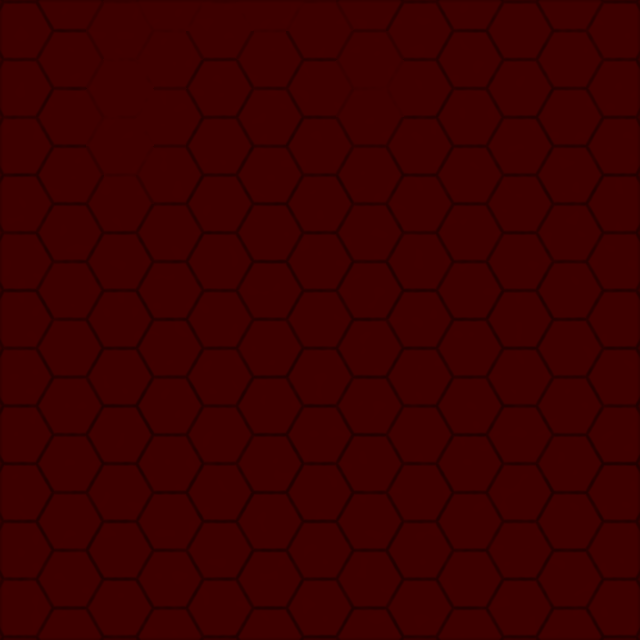
Write a WebGL 2 fragment shader that draws this pattern.

```glsl
#version 300 es
precision highp float;
// Dark red honeycomb of flat-topped hexagons with soft seams, worn away near the upper left.

uniform vec2 u_resolution;
out vec4 fragColor;

const float PITCH = 0.0902;              // height of one hexagon
const vec2 FIRST_CENTRE = vec2(0.0312, 0.0500);
const float COLUMN_STEP = 0.8660254;     // column spacing in hexagon heights
const float SEAM_CORE = 0.0004;
const float SEAM_EDGE = 0.0050;

const vec3 CELL_COLOUR = vec3(0.240, 0.0, 0.0);
const vec3 SEAM_COLOUR = vec3(0.135, 0.0, 0.0);

float hash(vec2 p) {
    vec3 h = fract(vec3(p.xyx) * 0.1031);
    h += dot(h, h.yzx + 33.33);
    return fract((h.x + h.y) * h.z);
}

vec2 gradient(vec2 cell) {
    float angle = 6.28318 * hash(cell + 57.0);
    return vec2(cos(angle), sin(angle));
}

float gradientNoise(vec2 p) {
    vec2 i = floor(p);
    vec2 f = p - i;
    vec2 u = f * f * f * (f * (f * 6.0 - 15.0) + 10.0);
    vec2 e = vec2(1.0, 0.0);
    float low = mix(dot(gradient(i), f), dot(gradient(i + e), f - e), u.x);
    float high = mix(dot(gradient(i + e.yx), f - e.yx),
                     dot(gradient(i + 1.0), f - 1.0), u.x);
    return mix(low, high, u.y);
}

// Offset from the nearest hexagon centre, in hexagon heights.
vec2 hexOffset(vec2 q) {
    vec2 period = vec2(2.0 * COLUMN_STEP, 1.0);
    vec2 evenColumn = q - period * round(q / period);
    vec2 shifted = q - 0.5 * period;
    vec2 oddColumn = shifted - period * round(shifted / period);
    return dot(evenColumn, evenColumn) < dot(oddColumn, oddColumn) ? evenColumn : oddColumn;
}

// x: distance to the nearest side; yz: midpoint of that side from the centre.
vec3 nearestSide(vec2 p) {
    vec2 a = abs(p);
    float slanted = a.x * COLUMN_STEP + a.y * 0.5;
    vec2 middle = a.y > slanted ? vec2(0.0, 0.5) : vec2(0.5 * COLUMN_STEP, 0.25);
    vec2 direction = vec2(p.x < 0.0 ? -1.0 : 1.0, p.y < 0.0 ? -1.0 : 1.0);
    return vec3(0.5 - max(a.y, slanted), middle * direction);
}

float patchOfWear(vec2 p, vec2 centre, vec2 radius) {
    return 1.0 - smoothstep(0.45, 1.25, length((p - centre) / radius));
}

// Amount of seam lost at a point: three overlapping worn patches.
float wearAt(vec2 p) {
    float wear = patchOfWear(p, vec2(0.35, 0.99), vec2(0.24, 0.065));
    wear = max(wear, patchOfWear(p, vec2(0.20, 0.84), vec2(0.075, 0.17)));
    return max(wear, 0.85 * patchOfWear(p, vec2(0.58, 0.87), vec2(0.07, 0.09)));
}

float seamStrength(vec2 p, vec2 sideMiddle) {
    vec2 sideId = round(sideMiddle / vec2(0.5 * COLUMN_STEP, 0.25));
    float variation = hash(sideId + 101.0);
    float blotch = gradientNoise(p * 75.0);
    float wear = wearAt(FIRST_CENTRE + sideMiddle * PITCH);
    float remaining = 1.0 - wear * (0.80 + 0.30 * variation + 0.45 * blotch);
    float heightFade = mix(1.0, 0.88, smoothstep(0.3, 1.0, p.y));
    return clamp(remaining, 0.0, 1.0) * heightFade * (0.84 + 0.16 * variation + 0.30 * blotch);
}

void main() {
    vec2 p = gl_FragCoord.xy / u_resolution;
    float pixel = 1.0 / min(u_resolution.x, u_resolution.y);

    // Honeycomb, with a slight wobble in the seams
    vec2 q = (p - FIRST_CENTRE) / PITCH;
    vec2 local = hexOffset(q);
    vec3 side = nearestSide(local);
    float seamDistance = side.x * PITCH + 0.0006 * gradientNoise(p * 110.0);
    float seam = 1.0 - smoothstep(SEAM_CORE, max(SEAM_EDGE, 1.5 * pixel), seamDistance);
    seam *= seamStrength(p, q - local + side.yz);

    // Faint mottling in the cells and a thin shaded rim
    vec3 colour = CELL_COLOUR * (1.0 + 0.015 * gradientNoise(p * 45.0));
    colour = mix(colour, SEAM_COLOUR, clamp(seam, 0.0, 1.0));
    vec2 border = min(p, 1.0 - p);
    float rim = 1.0 - smoothstep(0.0, 0.006, min(border.x, border.y));
    colour = mix(colour, SEAM_COLOUR, 0.35 * rim);

    fragColor = vec4(colour, 1.0);
}
```
